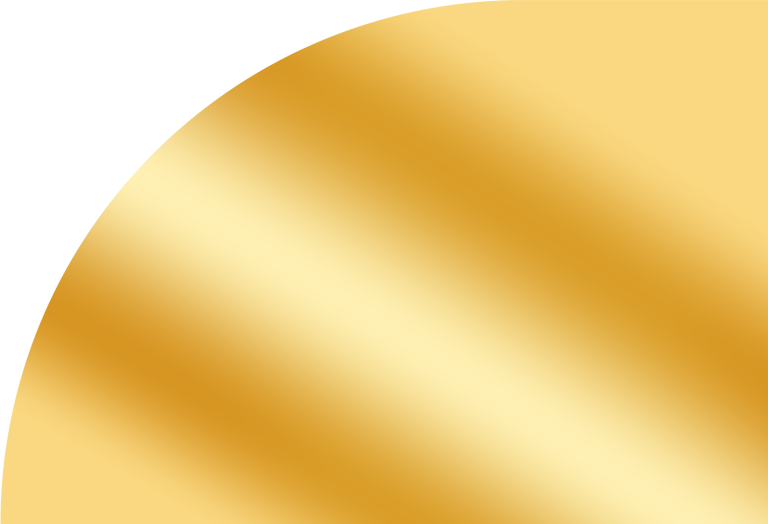
This background is drawn by a WebGL 2 fragment shader. Its source:

```glsl
#version 300 es
precision highp float;

uniform vec2 u_resolution;
out vec4 outColor;

// Positions are in canvas heights
#define DISC_CENTER vec2(0.999, 0.002)
#define DISC_RADIUS 0.998
#define BAND_SLOPE 0.64
#define BAND_BEND 0.035
#define UPPER_SHADE 0.222
#define SHEEN -0.150
#define LOWER_SHADE -0.498
#define UPPER_FADE 0.30
#define LOWER_FADE 0.25

const vec3 WHITE = vec3(1.0);
const vec3 PALE_GOLD = vec3(0.980, 0.847, 0.505);
const vec3 SHEEN_GOLD = vec3(0.998, 0.942, 0.700);
const vec3 DEEP_GOLD = vec3(0.853, 0.618, 0.158);
const vec3 AMBER = vec3(0.835, 0.565, 0.115);

// Height across the slanted bands, gently bowed along their length
float bandCoordinate(vec2 p) {
    float along = p.x - 0.95;
    return p.y - 1.0 + BAND_SLOPE * p.x + BAND_BEND * along * along;
}

vec3 brushedGold(vec2 p) {
    float t = bandCoordinate(p);

    // Shadows warm toward the ends of the bands
    float warmth = smoothstep(0.25, 0.6, abs(p.x - 0.95));
    vec3 shade = mix(DEEP_GOLD, AMBER, 0.6 * warmth);

    // Pale, dark, sheen, dark, pale from bottom to top
    vec3 color = mix(PALE_GOLD, shade, smoothstep(LOWER_SHADE - LOWER_FADE, LOWER_SHADE, t));
    color = mix(color, SHEEN_GOLD, smoothstep(LOWER_SHADE, SHEEN, t));
    color = mix(color, shade, smoothstep(SHEEN, UPPER_SHADE, t));
    return mix(color, PALE_GOLD, smoothstep(UPPER_SHADE, UPPER_SHADE + UPPER_FADE, t));
}

// Disc whose right side continues straight off the canvas
float panelDistance(vec2 p) {
    vec2 offset = p - DISC_CENTER;
    return length(vec2(min(offset.x, 0.0), max(offset.y, 0.0))) - DISC_RADIUS;
}

void main() {
    vec2 p = gl_FragCoord.xy / u_resolution.y;
    float pixel = 1.0 / u_resolution.y;
    float coverage = 1.0 - smoothstep(-0.75 * pixel, 0.75 * pixel, panelDistance(p));
    outColor = vec4(mix(WHITE, brushedGold(p), coverage), 1.0);
}
```
